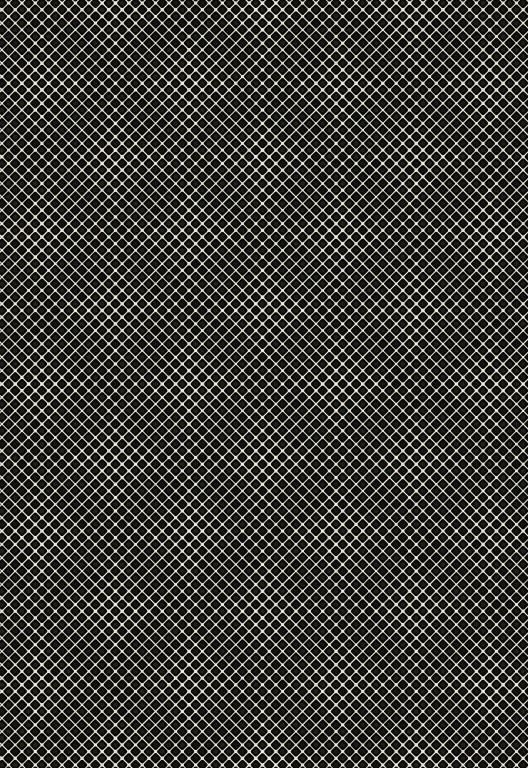
Reproduce this pattern procedurally as a WebGL 1 fragment shader.

```glsl
precision highp float;
// A fine cream net of rounded diamond cells on near-black cloth.
// A square lattice is turned 45 degrees; threads swell slightly and regularly,
// which gathers the cells into large, faintly visible diamonds.

uniform vec2 u_resolution;

const float CELLS_DOWN = 57.46;           // diamonds over the canvas height
const float CELLS_PER_SEAM = 11.222;      // threads from one strong seam to the next
const vec2 SEAM_NODE = vec2(0.35795, 0.5); // a crossing of two seams, canvas fractions
const float THIN_THREAD = 0.050;          // half widths, in cells
const float SEAM_THREAD = 0.064;
const float ROUND_CORNER = 0.23;          // corner radii, in cells
const float SHARP_CORNER = 0.09;
const float THREAD_WEAR = 0.06;
const vec3 GROUND = vec3(0.035, 0.035, 0.032);
const vec3 CELL_GLOW = vec3(0.090, 0.090, 0.074);
const vec3 THREAD = vec3(0.94, 0.92, 0.87);
const float TAU = 6.2831853;

float hash(vec2 p) {
  vec3 q = fract(vec3(p.xyx) * 0.1031);
  q += dot(q, q.yzx + 33.33);
  return fract((q.x + q.y) * q.z);
}

// Signed distance to a rounded box, negative inside.
float roundedBox(vec2 p, vec2 halfSize, float radius) {
  vec2 q = abs(p) - halfSize + radius;
  return length(max(q, 0.0)) + min(max(q.x, q.y), 0.0) - radius;
}

void main() {
  // Diagonal lattice coordinates, one unit per cell
  vec2 p = (gl_FragCoord.xy - SEAM_NODE * u_resolution) / u_resolution.y * CELLS_DOWN;
  vec2 lattice = vec2(p.x + p.y, p.x - p.y);
  float pixel = CELLS_DOWN * sqrt(2.0) / u_resolution.y;
  vec2 cell = floor(lattice);
  vec2 local = fract(lattice) - 0.5;

  // Strength of the nearest thread in each direction
  vec2 thread = floor(lattice + 0.5);
  vec2 seam = 0.5 + 0.5 * cos(TAU * thread / CELLS_PER_SEAM);
  vec2 halfWidth = mix(vec2(THIN_THREAD), vec2(SEAM_THREAD), seam);

  // Cells turn squarer where only one of the two threads is strong
  float radius = mix(ROUND_CORNER, SHARP_CORNER, abs(seam.x - seam.y));
  float d = roundedBox(local, 0.5 - halfWidth, radius);
  float net = clamp(d / pixel + 0.5, 0.0, 1.0);

  // Dim olive glow inside each cell, uneven from cell to cell
  float glow = 1.0 - smoothstep(0.14, 0.34, length(local));
  float variation = hash(cell + 200.0);
  vec3 color = GROUND + CELL_GLOW * glow * mix(0.4, 1.1, variation);

  // Threads, with gentle uneven wear
  float wear = 1.0 - THREAD_WEAR * hash(thread + 500.0);
  color = mix(color, THREAD * wear, net);
  gl_FragColor = vec4(color, 1.0);
}
```
